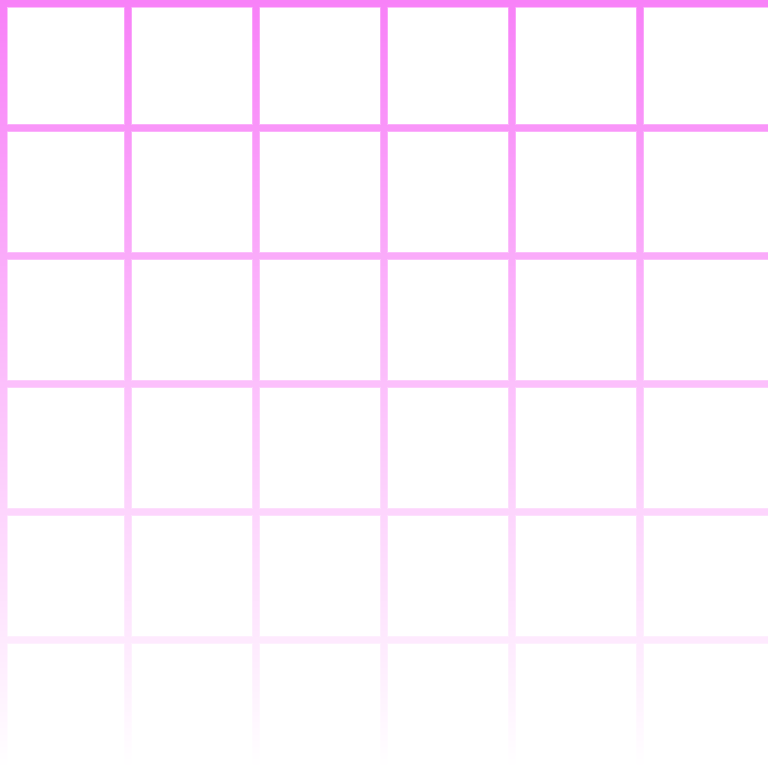
A Shadertoy shader for this pattern:

```glsl
// Coverage of grid lines; the first line sits flush inside the border, the last border is open
vec2 lineCoverage(vec2 cell, vec2 pixel) {
    vec2 center = clamp(round(cell), 0.0293, 5.0);
    return clamp((0.0293 - abs(cell - center)) / pixel + 0.5, 0.0, 1.0);
}

void mainImage(out vec4 fragColor, in vec2 fragCoord) {
    vec2 uv = fragCoord / iResolution.xy;

    // Six cells each way, counted from the top left
    vec2 cell = vec2(uv.x, 1.0 - uv.y) * 6.0;
    vec2 coverage = lineCoverage(cell, 6.0 / iResolution.xy);
    float grid = max(coverage.x, coverage.y);

    // Pink lines fade to white toward the bottom
    vec3 lineColor = mix(vec3(1.0), vec3(0.973, 0.505, 0.973), uv.y);
    fragColor = vec4(mix(vec3(1.0), lineColor, grid), 1.0);
}
```
